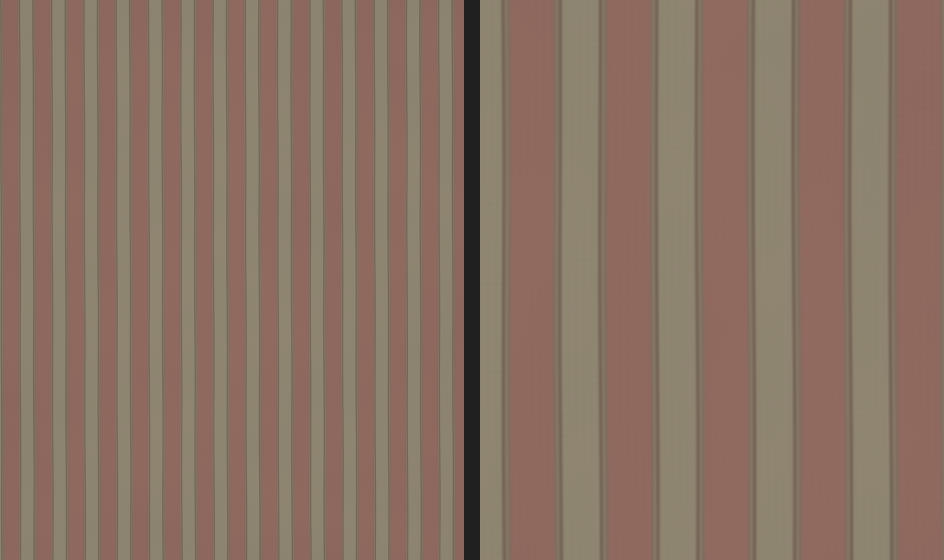
Left: the whole. Right: its middle third, enlarged.
Give the GLSL for this pattern, as a WebGL 2 fragment shader.

```glsl
#version 300 es
precision highp float;

uniform vec2 u_resolution;
out vec4 outColor;

// Layout: stripe measures are fractions of one repeat
const float REPEATS = 14.39;
const float FIRST_CENTER = 0.334;
const float LEAN = 0.036;
const float RED_HALF = 0.226;
const float SEAM_POS = 0.236;
const float SEAM_HALF = 0.012;
const float LINE_POS = 0.293;
const float LINE_HALF = 0.018;
const float SOFTNESS = 0.022;

// Colours
const vec3 RED = vec3(0.563, 0.410, 0.370);
const vec3 OLIVE = vec3(0.558, 0.522, 0.444);
const vec3 BORDER = vec3(0.530, 0.470, 0.400);
const vec3 SHADOW = vec3(0.440, 0.375, 0.325);

// Wear
const float THREADS_ACROSS = 190.0;
const float THREADS_DOWN = 230.0;
const float WEAVE_DEPTH = 0.008;
const float MOTTLE_DEPTH = 0.012;
const float STRIPE_VARIATION = 0.016;
const float EDGE_WOBBLE = 0.006;
const float VIGNETTE = 0.05;

float hash(float n) {
  return fract(sin(n * 12.9898) * 43758.55);
}

// Soft line of given half width, centred on pos
float band(float d, float pos, float halfWidth, float blur) {
  return 1.0 - smoothstep(halfWidth - blur, halfWidth + blur, abs(d - pos));
}

// Slow uneven tone from layered sines, about -1 to 1
float mottle(vec2 p) {
  float sum = 0.0;
  float gain = 0.5;
  for (int i = 0; i < 4; i++) {
    sum += gain * sin(p.x + 1.7 * sin(p.y * 0.8)) * cos(p.y + sin(p.x * 0.6));
    p = mat2(1.5, 1.1, -1.1, 1.5) * p + 2.3;
    gain *= 0.6;
  }
  return sum;
}

// Fine woven grain, about -1 to 1
float weave(vec2 uv) {
  const float TAU = 6.28319;
  float warp = sin(uv.x * THREADS_ACROSS * TAU + 2.0 * sin(uv.y * 17.0));
  float weft = sin(uv.y * THREADS_DOWN * TAU + 2.0 * sin(uv.x * 23.0));
  return 0.5 * (warp + weft);
}

void main() {
  vec2 uv = gl_FragCoord.xy / u_resolution;
  vec2 p = vec2(uv.x, uv.y * u_resolution.y / u_resolution.x);

  // Stripe coordinate with a slight lean and hand-cut wobble
  float wobble = EDGE_WOBBLE * sin(uv.y * 19.0 + 3.0 * sin(uv.x * 9.0));
  float t = uv.x * REPEATS - FIRST_CENTER + LEAN * (uv.y - 0.5) + wobble;
  float stripe = floor(t + 0.5);
  float d = abs(t - stripe);
  float blur = max(SOFTNESS, 0.7 * REPEATS / u_resolution.x);

  // Ground, pale border strips, red stripe
  vec3 color = mix(BORDER, OLIVE, smoothstep(LINE_POS - blur, LINE_POS + blur, d));
  float red = 1.0 - smoothstep(RED_HALF - blur, RED_HALF + blur, d);
  color = mix(color, RED, red);

  // Dark lines beside the red
  color = mix(color, SHADOW, 0.45 * band(d, SEAM_POS, SEAM_HALF, blur));
  color = mix(color, SHADOW, 0.85 * band(d, LINE_POS, LINE_HALF, blur));

  // Tone differences between stripes, mottling and weave
  float tone = 1.0 + STRIPE_VARIATION * (hash(stripe + 3.0) - 0.5) * red;
  tone += MOTTLE_DEPTH * mottle(p * 9.0) + WEAVE_DEPTH * weave(uv);

  // Gentle darkening towards the corners
  vec2 fromCenter = uv - 0.5;
  tone -= VIGNETTE * dot(fromCenter, fromCenter);

  outColor = vec4(color * tone, 1.0);
}
```
